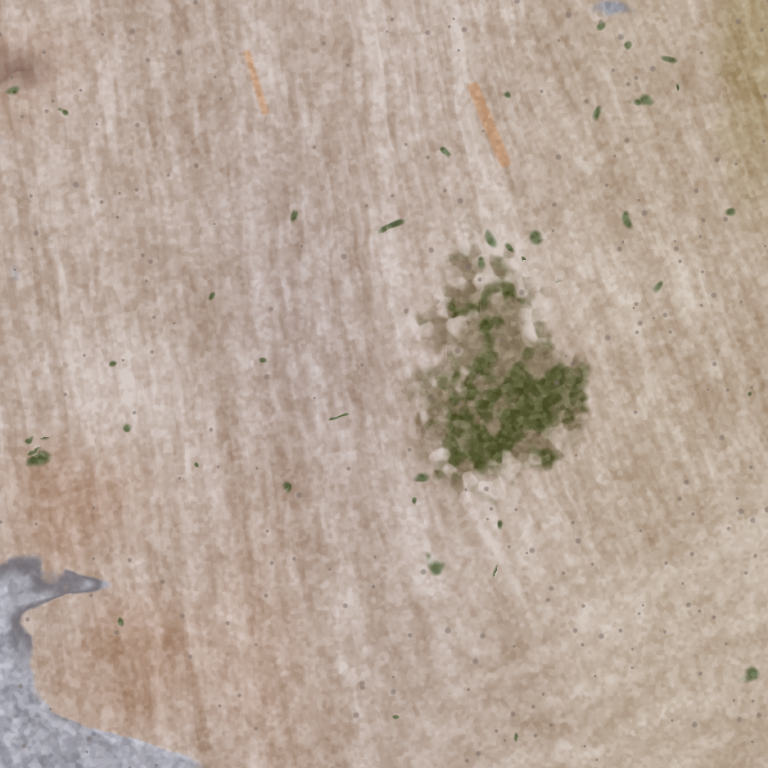
A three.js fragment shader for this texture:

```glsl
// Bare tan earth from above: slanting wheel tracks, an olive shrub and a grey-blue pool.
varying vec2 vUv;

vec3 hash3(vec2 cell) {
  vec3 q = fract(cell.xyx * vec3(0.1031, 0.1030, 0.0973));
  q += dot(q, q.yxz + 33.33);
  return fract((q.xxy + q.yzz) * q.zyx);
}

// Cellular noise: random values of jittered cells, blended by distance
float cellNoise(vec2 p) {
  vec2 base = floor(p);
  float sum = 0.0, total = 0.0;
  for (float j = -1.0; j <= 1.0; j++)
  for (float i = -1.0; i <= 1.0; i++) {
    vec2 cell = base + vec2(i, j);
    vec3 h = hash3(cell + 50.0);
    vec2 d = cell + h.xy - p;
    float w = exp(-7.0 * dot(d, d));
    sum += w * h.z;
    total += w;
  }
  return sum / total;
}

float layered(vec2 p) {
  return 0.55 * cellNoise(p) + 0.3 * cellNoise(p * 2.1 + 9.0) + 0.15 * cellNoise(p * 4.3 + 21.0);
}

// Round soft spots in a share of the cells
float spots(vec2 p, float chance) {
  float mask = 0.0;
  for (float j = -1.0; j <= 1.0; j++)
  for (float i = -1.0; i <= 1.0; i++) {
    vec2 cell = floor(p) + vec2(i, j);
    vec3 h = hash3(cell + 170.0);
    float radius = 0.2 + 0.3 * fract(h.z * 57.0);
    float d = length(cell + h.xy - p);
    mask = max(mask, step(h.z, chance) * (1.0 - smoothstep(0.3 * radius, radius, d)));
  }
  return mask;
}

float blot(vec2 p, vec2 centre, vec2 size) {
  vec2 d = (p - centre) / size;
  return exp(-dot(d, d));
}

float segment(vec2 p, vec2 a, vec2 b) {
  vec2 ab = b - a;
  return length(p - a - ab * clamp(dot(p - a, ab) / dot(ab, ab), 0.0, 1.0));
}

void main() {
  vec2 p = vUv;
  vec2 warp = vec2(layered(p * 9.0), layered(p * 9.0 + 37.0)) - 0.5;
  vec2 bent = p + 0.08 * warp;
  float grain = cellNoise(p * 170.0) - 0.5;
  float crumbs = cellNoise(p * 75.0 + 5.0) - 0.5;

  // Wheel tracks lean more to the right; sweeping marks fill the lower right
  float lean = mix(0.13, 0.38, smoothstep(0.35, 0.75, p.x));
  float across = p.x + lean * (p.y - 0.5) + 0.012 * warp.x;
  float ruts = cellNoise(vec2(across * 32.0, p.y * 2.5)) - 0.5;
  float streaks = cellNoise(vec2(across * 85.0, p.y * 9.0)) - 0.5;
  float scratches = cellNoise(vec2(across * 150.0, p.y * 32.0)) - 0.5;
  float road = p.y - 0.1 - 0.65 * (p.x - 0.55) + 0.04 * warp.y;
  float sweep = smoothstep(0.06, -0.06, road) * smoothstep(0.45, 0.65, p.x);
  float arcs = cellNoise(vec2((p.y - 0.4 * p.x + 0.07 * warp.x) * 38.0, p.x * 6.0)) - 0.5;

  // Earth tone
  float brown = blot(bent, vec2(0.09, 0.34), vec2(0.1, 0.08))
              + blot(bent, vec2(0.16, 0.14), vec2(0.1, 0.08))
              + 0.6 * blot(bent, vec2(0.34, 0.16), vec2(0.08, 0.2))
              + 0.6 * blot(bent, vec2(0.04, 0.9), vec2(0.07, 0.09));
  float tone = 0.69 + 0.55 * (layered(p * 4.0 + 4.0) - 0.5) + 0.38 * grain + 0.32 * crumbs;
  tone += mix(0.3 * ruts + 0.38 * streaks + 0.3 * scratches, 0.45 * arcs, sweep);
  tone += 0.15 * blot(p, vec2(0.85, road), vec2(0.35, 0.035)) * sign(p.x) * smoothstep(0.5, 0.65, p.x);
  tone -= 0.38 * brown;
  vec3 color = mix(vec3(0.62, 0.525, 0.455), vec3(0.8, 0.745, 0.715), clamp(tone, -0.4, 1.2));
  float lane = blot(vec2(across, p.y), vec2(0.4, 0.58), vec2(0.12, 0.25));
  float ochre = smoothstep(0.05, 0.0, 1.0 - bent.x - 0.1 * p.y + 0.06) * smoothstep(0.6, 0.9, p.y);
  color += lane * vec3(0.0, 0.008, 0.028) - ochre * vec3(0.05, 0.05, 0.1);
  color += smoothstep(0.5, 0.9, p.x) * vec3(0.005, 0.008, -0.015);
  color -= brown * vec3(-0.015, 0.015, 0.03);

  // Dark roots and two orange planks
  float roots = blot(bent, vec2(0.03, 0.89), vec2(0.035, 0.03)) * smoothstep(0.0, 0.25, -arcs);
  color = mix(color, vec3(0.42, 0.31, 0.27), 0.7 * roots);
  float planks = min(segment(p, vec2(0.322, 0.93), vec2(0.345, 0.855)) + 0.003,
                     segment(p, vec2(0.617, 0.885), vec2(0.657, 0.79)));
  color = mix(color, vec3(0.77, 0.59, 0.45) + 0.1 * grain, 0.75 * smoothstep(0.011, 0.004, planks));

  // Pool with a dark ragged rim
  float reach = 0.05 + 0.09 * exp(-pow(abs(p.y - 0.238) / 0.022, 2.0)) + 0.22 * exp(-pow(p.y / 0.05, 2.0));
  float shore = min(reach - p.x, 0.265 - p.y) + 0.09 * warp.x + 0.01 * crumbs;
  float puddles = blot(bent, vec2(0.0, 0.8), vec2(0.025, 0.02)) + blot(bent, vec2(0.8, 0.995), vec2(0.03, 0.014))
                + 0.6 * blot(bent, vec2(0.03, 0.66), vec2(0.025, 0.03));
  float wet = max(smoothstep(-0.006, 0.008, shore), smoothstep(0.3, 0.9, puddles));
  float rim = smoothstep(0.03, 0.0, abs(shore - 0.008)) * smoothstep(0.16, 0.25, p.y + 0.5 * warp.y);
  vec3 water = vec3(0.645, 0.65, 0.695) + 0.16 * crumbs + 0.12 * grain + 0.12 * arcs;
  color = mix(color, mix(water, vec3(0.4, 0.38, 0.4), 0.75 * rim), 0.92 * wet);

  // Shrub: olive haze with darker leaf clumps
  float rimDistance = length((p - vec2(0.64, 0.49)) / vec2(0.105, 0.145)) + 1.3 * warp.x + 0.4 * crumbs;
  float haze = 1.0 - smoothstep(0.6, 1.15, rimDistance);
  float core = blot(p, vec2(0.62, 0.44), vec2(0.1, 0.09));
  float leaves = smoothstep(0.42, 0.75, layered(p * 32.0) + 0.24 * core - 0.06);
  color = mix(color, vec3(0.51, 0.45, 0.355) + 0.12 * grain + 0.1 * crumbs, 0.82 * haze);
  color = mix(color, vec3(0.31, 0.335, 0.18) + 0.15 * grain, 0.85 * haze * leaves);

  // Green tufts and dark pebbles
  float growth = 0.015 + 0.55 * blot(p, vec2(0.065, 0.4), vec2(0.04, 0.025)) + 0.2 * blot(p, vec2(0.87, 0.91), vec2(0.08, 0.07))
               + 0.25 * blot(p, vec2(0.6, 0.28), vec2(0.05, 0.06)) + 0.18 * blot(p, vec2(0.62, 0.68), vec2(0.12, 0.04));
  float tufts = spots(bent * 38.0, growth) * (1.0 - wet);
  color = mix(color, vec3(0.31, 0.37, 0.23) + 0.2 * grain, 0.8 * tufts);
  float pebbles = spots(p * 85.0 + 11.0, 0.025 + 0.035 * smoothstep(0.5, 0.75, p.x));
  color = mix(color, vec3(0.47, 0.42, 0.4), 0.55 * pebbles);

  gl_FragColor = vec4(color, 1.0);
}
```
